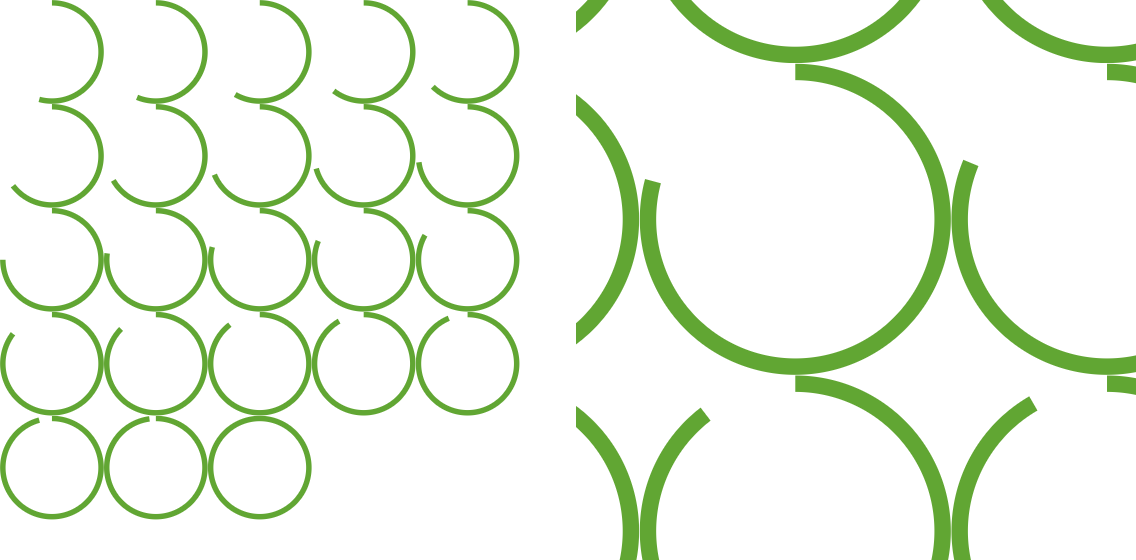
Left, the full canvas; right, a detail of the centre.
This pattern is drawn by a WebGL 1 fragment shader. Its source:

```glsl
precision highp float;
// Rows of thin ring arcs on a plain ground, each sweeping clockwise from twelve
// o'clock. Every arc is longer than the last by a fixed step until the final one
// closes; the arcs are a ring distance field cut by two half planes per grid cell.

uniform vec2 u_resolution;

const float TAU = 6.2831853;
const float CELL = 95.0 / 512.0;          // grid pitch, in canvas units
const float RING_RADIUS = 44.9 / 512.0;   // centre line of the stroke
const float STROKE_WIDTH = 5.0 / 512.0;
const float COLUMNS = 5.0;
const float ARC_COUNT = 23.0;
const float SWEEP_STEP = TAU / 48.0;      // growth from one arc to the next
const vec3 GROUND_COLOR = vec3(1.0);
const vec3 ARC_COLOR = vec3(0.38, 0.65, 0.20);

// Antialiased coverage of a signed distance, negative inside.
float coverage(float dist, float pixel) {
  return clamp(0.5 - dist / pixel, 0.0, 1.0);
}

float ringDistance(vec2 p) {
  return abs(length(p) - RING_RADIUS) - 0.5 * STROKE_WIDTH;
}

// Sector clockwise from the top, for sweeps of at least half a turn.
// Summing the two half planes keeps a full turn free of a seam.
float sectorCoverage(vec2 p, float sweep, float pixel) {
  vec2 endDir = vec2(sin(sweep), cos(sweep));
  float afterStart = coverage(-p.x, pixel);
  float beforeEnd = coverage(endDir.y * p.x - endDir.x * p.y, pixel);
  return min(afterStart + beforeEnd, 1.0);
}

void main() {
  float pixel = 1.0 / min(u_resolution.x, u_resolution.y);
  vec2 uv = gl_FragCoord.xy / u_resolution;

  // Grid counted from the top left, in reading order.
  vec2 grid = vec2(uv.x, 1.0 - uv.y) / CELL;
  vec2 cell = floor(grid);
  vec2 p = (fract(grid) - 0.5) * vec2(CELL, -CELL);
  float index = cell.x + COLUMNS * cell.y;
  float present = step(cell.x, COLUMNS - 0.5) * step(index, ARC_COUNT - 0.5);

  float sweep = TAU - SWEEP_STEP * (ARC_COUNT - 1.0 - index);
  float ink = present * coverage(ringDistance(p), pixel) * sectorCoverage(p, sweep, pixel);

  gl_FragColor = vec4(mix(GROUND_COLOR, ARC_COLOR, ink), 1.0);
}
```
